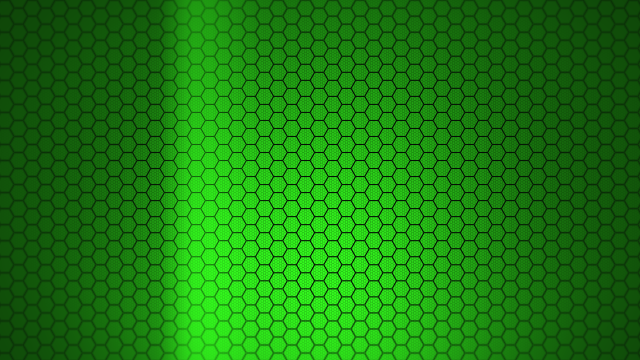
A Shadertoy shader for this background:

```glsl
// Glowing green honeycomb mesh with a bright vertical beam and soft-focus borders.

// Lengths are in canvas heights
const vec2  HEX_ORIGIN   = vec2(0.8866, 0.4650); // centre of one cell
const float HEX_PITCH    = 0.04456;              // vertical cell spacing
const float COLUMN_STEP  = 0.03795;              // horizontal column spacing
const float LINE_HALF    = 0.0015;
const float MESH_RATIO   = 6.0;                  // fine cells per large cell
const float MESH_DEPTH   = 0.34;

const vec2  GLOW_CENTRE  = vec2(0.89, 0.20);
const vec2  GLOW_SIZE    = vec2(0.50, 0.66);
const float GLOW_POWER   = 0.70;
const float AMBIENT      = 0.37;

const float BEAM_LEFT    = 0.425;
const float BEAM_PEAK    = 0.540;
const float BEAM_FALLOFF = 0.14;
const float BEAM_POWER   = 0.20;

const vec2  FOCUS_CENTRE = vec2(0.93, 0.50);
const vec2  FOCUS_SIZE   = vec2(0.90, 0.56);
const float MAX_BLUR     = 0.0038;

const vec3  LIGHT_TINT   = vec3(0.20, 0.98, 0.115);
const vec3  SHADOW       = vec3(0.015, 0.045, 0.018);

// Distance to the nearest border of a flat-topped hex grid of unit pitch
float hexBorder(vec2 p) {
    const vec2 period = vec2(1.7320508, 1.0);
    vec2 a = mod(p + 0.5 * period, period) - 0.5 * period;
    vec2 b = mod(p, period) - 0.5 * period;
    vec2 q = abs(dot(a, a) < dot(b, b) ? a : b);
    return 0.5 - max(q.y, 0.8660254 * q.x + 0.5 * q.y);
}

// Coverage of a line with the given half width and edge softness
float lineMask(float dist, float halfWidth, float softness) {
    return 1.0 - smoothstep(halfWidth - softness, halfWidth + softness, dist);
}

// Beam with a steep left side and a slow fade to the right
float beamShape(float x) {
    float rise = smoothstep(BEAM_LEFT, BEAM_PEAK, x);
    float fall = max(x - BEAM_PEAK, 0.0) / BEAM_FALLOFF;
    return rise * exp(-fall * fall);
}

void mainImage(out vec4 fragColor, in vec2 fragCoord) {
    vec2 uv = fragCoord / iResolution.y;
    float pixel = 1.0 / iResolution.y;

    // Light field
    vec2 glowOffset = (uv - GLOW_CENTRE) / GLOW_SIZE;
    float glow = exp(-dot(glowOffset, glowOffset));
    float beam = beamShape(uv.x);
    float light = AMBIENT + GLOW_POWER * glow + BEAM_POWER * beam;

    // Focus falls off toward the borders
    float focusDist = length((uv - FOCUS_CENTRE) / FOCUS_SIZE);
    float defocus = smoothstep(0.45, 1.15, focusDist);
    light *= 1.0 - 0.14 * smoothstep(0.85, 1.4, focusDist);

    // Large cells
    vec2 grid = uv - HEX_ORIGIN;
    grid.x *= 0.8660254 * HEX_PITCH / COLUMN_STEP;
    grid /= HEX_PITCH;
    float softness = 0.6 * pixel + MAX_BLUR * defocus;
    float cellLine = lineMask(hexBorder(grid) * HEX_PITCH, LINE_HALF, softness);
    cellLine *= (1.0 - 0.45 * defocus) * (1.0 - 0.45 * beam);

    // Fine mesh inside the cells, fading where unfocused or too small to resolve
    float meshPitch = HEX_PITCH / MESH_RATIO;
    float meshDist = hexBorder(grid * MESH_RATIO) * meshPitch;
    float meshLine = lineMask(meshDist, 0.13 * meshPitch, 0.5 * pixel + 0.05 * meshPitch);
    float resolved = smoothstep(1.0, 3.5, meshPitch / pixel);
    meshLine = mix(0.4, meshLine, resolved * (1.0 - defocus));
    float mesh = 1.0 - MESH_DEPTH * meshLine * (1.0 - 0.5 * beam);

    vec3 color = mix(LIGHT_TINT * light * mesh, SHADOW, cellLine);
    fragColor = vec4(clamp(color, 0.0, 1.0), 1.0);
}
```
